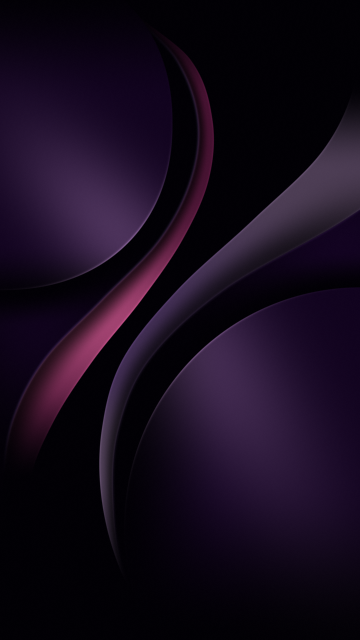
This background is drawn by a Shadertoy shader. Its source:

```glsl
// Dark violet abstract: two softly lit discs with a rose and a lilac ribbon sweeping between them.
#define NIGHT  vec3(0.006, 0.001, 0.018)
#define PLUM   vec3(0.060, 0.010, 0.100)
#define MIST   vec3(0.230, 0.185, 0.235)
#define WINE   vec3(0.270, 0.070, 0.190)
#define ROSE   vec3(0.630, 0.260, 0.440)
#define VIOLET vec3(0.250, 0.175, 0.320)
#define ASH    vec3(0.300, 0.240, 0.330)
#define RIM_WIDTH 0.0022
#define GRAIN 0.006

const int KNOTS = 9;

// Horizontal positions of the ribbon borders at evenly spaced heights, top to bottom
const float ROSE_LEFT[KNOTS]   = float[](.195, .276, .309, .298, .249, .159, .069, .020, .005);
const float ROSE_RIGHT[KNOTS]  = float[](.195, .298, .332, .326, .285, .221, .146, .085, .047);
const float LILAC_LEFT[KNOTS]  = float[](.555, .505, .395, .277, .191, .159, .159, .188, .247);
const float LILAC_RIGHT[KNOTS] = float[](.833, .690, .538, .350, .233, .185, .177, .193, .247);

// Catmull-Rom interpolation; u counts knots from the top
float spline(float u, float k[KNOTS]) {
    u = clamp(u, 0.0, float(KNOTS - 1) - 0.001);
    int i = int(u);
    float f = fract(u);
    float a = k[max(i - 1, 0)], b = k[i], c = k[i + 1], d = k[min(i + 2, KNOTS - 1)];
    return b + 0.5 * f * (c - a + f * (2.0 * a - 5.0 * b + 4.0 * c - d
             + f * (3.0 * (b - c) + d - a)));
}

// Signed distance to a border, positive on its right side
float border(vec2 p, float top, float spacing, float k[KNOTS]) {
    float u = (top - p.y) / spacing;
    float x = spline(u, k);
    float slope = (spline(u + 0.05, k) - spline(u - 0.05, k)) / (0.1 * spacing);
    return (p.x - x) / sqrt(1.0 + slope * slope);
}

// Approximate distance to a rounded disc; power 2 is an ellipse
float disc(vec2 p, vec2 centre, vec2 radii, float power) {
    vec2 q = pow(abs(p - centre) / radii, vec2(power));
    return (pow(q.x + q.y, 1.0 / power) - 1.0) * radii.y;
}

// Elongated soft light along a direction
float beam(vec2 p, vec2 focus, vec2 dir, float width, float reach) {
    vec2 q = p - focus;
    vec2 n = normalize(dir);
    vec2 l = vec2(dot(q, n) / reach, (q.x * n.y - q.y * n.x) / width);
    return exp(-dot(l, l));
}

float spot(vec2 p, vec2 centre, float size) {
    return beam(p, centre, vec2(1.0, 0.0), size, size);
}

float rim(float d) {
    return exp(-d * d / (RIM_WIDTH * RIM_WIDTH));
}

float inside(float d) {
    float aa = 0.8 / iResolution.y;
    return smoothstep(aa, -aa, d);
}

float hash(vec2 p) {
    return fract(sin(dot(p, vec2(12.99, 78.23))) * 43758.5);
}

void mainImage(out vec4 fragColor, in vec2 fragCoord) {
    vec2 p = fragCoord / iResolution.xy * vec2(0.5625, 1.0);

    float roseL = border(p, 1.0, 0.09375, ROSE_LEFT);
    float roseR = border(p, 1.0, 0.09375, ROSE_RIGHT);
    float lilacL = border(p, 0.875, 0.109375, LILAC_LEFT);
    float lilacR = border(p, 0.875, 0.109375, LILAC_RIGHT);
    float upper = disc(p, vec2(0.0, 0.807), vec2(0.2695, 0.2604), 2.2);
    float lower = disc(p, vec2(0.5625, 0.176), vec2(0.3685, 0.375), 2.0);

    vec3 col = NIGHT;

    // Dim panels between each disc and its ribbon
    float leftGlow = spot(p, vec2(0.06, 0.49), 0.13) * smoothstep(0.005, 0.06, upper);
    col += PLUM * 0.9 * leftGlow * inside(roseL);
    float rightGlow = spot(p, vec2(0.54, 0.61), 0.17) * smoothstep(0.0, 0.06, lower);
    col += PLUM * 1.1 * rightGlow * inside(-lilacR);

    // Rose ribbon, brightest at the middle of its sweep
    float t = clamp(roseL / max(roseL - roseR, 0.001), 0.0, 1.0);
    float fade = smoothstep(0.25, 0.40, p.y) * smoothstep(0.98, 0.84, p.y);
    vec3 rose = mix(WINE, ROSE, exp(-pow((p.y - 0.495) / 0.115, 2.0)));
    rose *= mix(0.25, 1.0, smoothstep(0.0, 0.75, t)) + 0.25 * rim(roseR);
    col = mix(col, rose, fade * inside(-roseL) * inside(roseR));
    col += VIOLET * 0.45 * fade * rim(roseL);

    // Lilac ribbon, shaded toward its inner border
    t = clamp(lilacL / max(lilacL - lilacR, 0.001), 0.0, 1.0);
    fade = smoothstep(0.08, 0.27, p.y) * smoothstep(0.87, 0.73, p.y);
    vec3 lilac = mix(VIOLET, ASH, smoothstep(0.5, 0.7, p.y) + smoothstep(0.42, 0.3, p.y));
    lilac *= 1.0 - 0.68 * smoothstep(0.1, 1.0, t) * smoothstep(0.76, 0.6, p.y);
    lilac *= 1.0 + 0.35 * rim(lilacL);
    col = mix(col, lilac, fade * inside(-lilacL) * inside(lilacR));
    col += VIOLET * 0.2 * fade * rim(lilacR);

    // Upper disc with a diagonal beam and a lit lower rim
    vec3 face = NIGHT + PLUM * smoothstep(1.02, 0.84, p.y) * smoothstep(0.53, 0.62, p.y);
    face += MIST * beam(p, vec2(0.185, 0.635), vec2(-0.70, 0.72), 0.085, 0.21);
    face += MIST * 1.1 * rim(upper) * spot(p, vec2(0.20, 0.62), 0.13);
    col = mix(col, face, inside(upper));

    // Lower disc with a longer beam and a lit upper rim
    face = NIGHT + PLUM * smoothstep(0.0, 0.25, p.y) * smoothstep(0.18, 0.36, p.x);
    face += MIST * 0.85 * beam(p, vec2(0.325, 0.445), vec2(0.52, -0.85), 0.10, 0.27);
    face += MIST * 0.9 * rim(lower) * spot(p, vec2(0.30, 0.44), 0.16);
    col = mix(col, face, inside(lower));

    col += (hash(fragCoord) - 0.5) * GRAIN;
    fragColor = vec4(clamp(col, 0.0, 1.0), 1.0);
}
```
